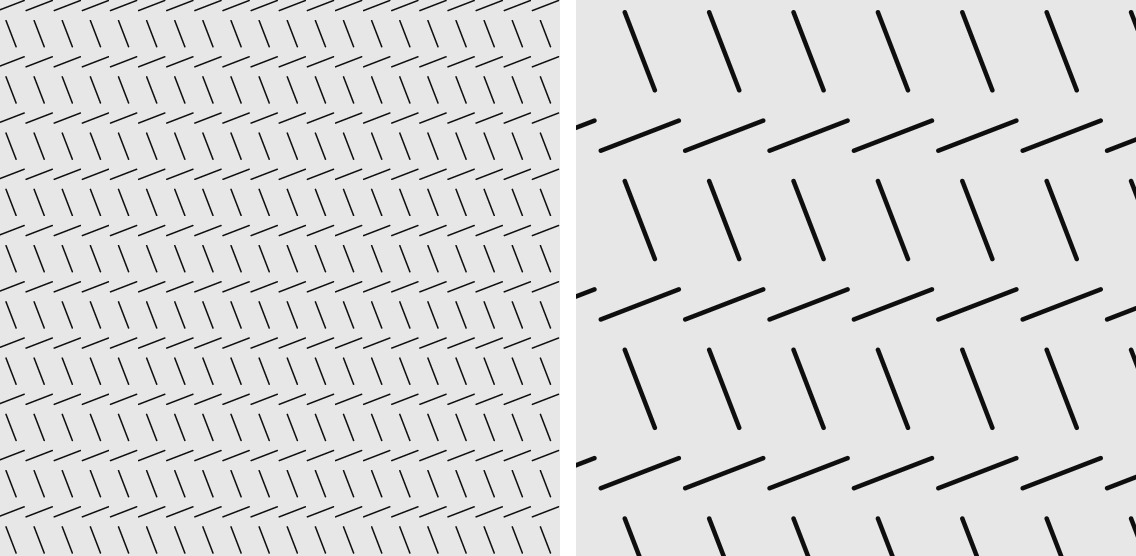
Left, the full canvas; right, a detail of the centre.
This pattern is drawn by a Shadertoy shader. Its source:

```glsl
// Distance to a round-ended stroke running from -halfSpan to +halfSpan
float strokeDistance(vec2 p, vec2 halfSpan) {
    float along = clamp(dot(p, halfSpan) / dot(halfSpan, halfSpan), -1.0, 1.0);
    return length(p - halfSpan * along);
}

void mainImage(out vec4 fragColor, in vec2 fragCoord) {
    // Square cells, rows counted downward from the top edge
    float cellsPerPixel = 19.91 / iResolution.x;
    vec2 fromTop = vec2(fragCoord.x, iResolution.y - fragCoord.y);
    vec2 grid = fromTop * cellsPerPixel - vec2(0.393, 0.197) + 0.5;
    vec2 local = fract(grid) - 0.5;

    // Rows alternate between shallow and steep strokes, a quarter turn apart
    bool steepRow = mod(floor(grid.y), 2.0) > 0.5;
    vec2 halfSpan = steepRow ? vec2(0.178, 0.462) : vec2(0.462, -0.178);

    // Ink coverage, smoothed over one pixel
    float edge = strokeDistance(local, halfSpan) - 0.027;
    float ink = clamp(0.5 - edge / cellsPerPixel, 0.0, 1.0);

    vec3 paper = vec3(0.906);
    vec3 black = vec3(0.055);
    fragColor = vec4(mix(paper, black, ink), 1.0);
}
```
